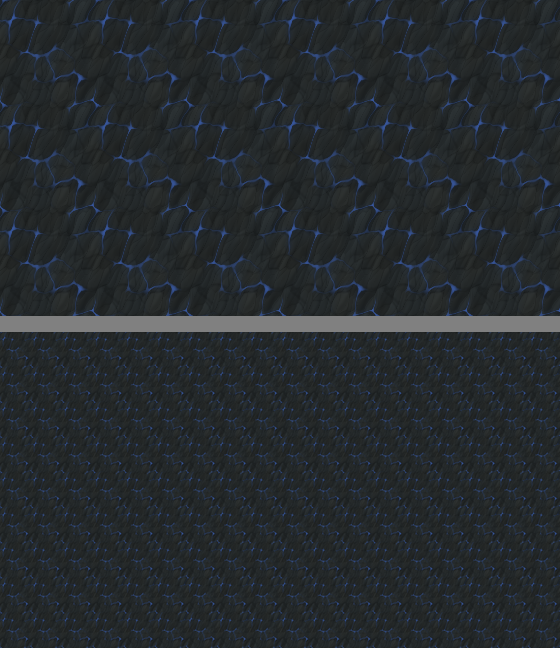
Top, the tile; bottom, the same tile 3 across and 3 down.
Write a Shadertoy shader that draws this pattern.

```glsl
vec2 hash2(vec2 c) {
    vec3 a = fract(c.xyx * vec3(0.1031, 0.1030, 0.0973));
    a += dot(a, a.yzx + 33.33);
    return fract((a.xx + a.yz) * a.zy);
}

// Leaning lattice: columns drift right by "lean" cells per tile height.
vec2 toLattice(vec2 tile, vec2 cells, float lean) {
    return vec2(cells.x * tile.x - lean * tile.y, cells.y * tile.y);
}

// Undo the drift on each vertical wrap so that every tile is the same.
vec2 wrapCell(vec2 id, vec2 cells, float lean) {
    id.x += lean * floor((id.y + 0.5) / cells.y);
    return id - cells * floor((id + 0.5) / cells);
}

float cornerSlope(vec2 id, vec2 f, vec2 corner, vec2 cells, float lean) {
    float angle = 6.28318 * hash2(wrapCell(id + corner, cells, lean) + cells.yx * 3.0).x;
    return dot(vec2(cos(angle), sin(angle)), f - corner);
}

float gradientNoise(vec2 tile, vec2 cells, float lean) {
    vec2 p = toLattice(tile, cells, lean);
    vec2 id = floor(p), f = p - id;
    vec2 w = f * f * f * (f * (f * 6.0 - 15.0) + 10.0);
    float low = mix(cornerSlope(id, f, vec2(0, 0), cells, lean),
                    cornerSlope(id, f, vec2(1, 0), cells, lean), w.x);
    float high = mix(cornerSlope(id, f, vec2(0, 1), cells, lean),
                     cornerSlope(id, f, vec2(1, 1), cells, lean), w.x);
    return mix(low, high, w.y);
}

// x: gap to the next cell, y: gap to the third, z: cell tone, w: facet tilt.
vec4 shards(vec2 tile, vec2 cells, float lean) {
    vec2 p = toLattice(tile, cells, lean);
    vec2 id = floor(p), f = p - id;
    vec3 nearest = vec3(9.0);
    float tone = 0.0, tilt = 0.0;
    for (int j = -1; j <= 1; j++) {
        for (int i = -1; i <= 1; i++) {
            vec2 g = vec2(i, j);
            vec2 h = hash2(wrapCell(id + g, cells, lean) + cells * 5.0);
            vec2 offset = g + 0.1 + 0.8 * h - f;
            float d = length(offset);
            if (d < nearest.x) {
                nearest = vec3(d, nearest.xy);
                tone = fract(h.x * 7.3 + h.y * 3.7) - 0.5;
                tilt = dot(offset, vec2(0.7, -0.7));
            } else if (d < nearest.y) {
                nearest.yz = vec2(d, nearest.y);
            } else {
                nearest.z = min(nearest.z, d);
            }
        }
    }
    return vec4(nearest.yz - nearest.x, tone, tilt);
}

void mainImage(out vec4 fragColor, in vec2 fragCoord) {
    vec2 tile = fragCoord / iResolution.xy * vec2(6.0, 3.0);
    vec2 warp = vec2(gradientNoise(tile, vec2(7, 6), 2.0),
                     gradientNoise(tile, vec2(6, 8), 1.0));
    vec2 bent = tile + 0.05 * warp;

    // Long slabs, smaller splinters and brush streaks
    vec4 slab = shards(bent, vec2(8, 4), 4.0);
    vec4 splinter = shards(tile + 0.03 * warp, vec2(14, 5), 7.0);
    float streak = gradientNoise(bent, vec2(16, 4), 8.0)
                 + 0.6 * gradientNoise(tile, vec2(28, 7), 14.0);
    float stone = 0.150 + 0.012 * slab.w + 0.012 * splinter.w + 0.022 * streak;
    stone += 0.024 * slab.z * smoothstep(0.0, 0.12, slab.x);
    stone += 0.028 * splinter.z * smoothstep(0.0, 0.15, splinter.x);
    stone -= 0.016 * smoothstep(0.14, 0.0, slab.x);
    stone -= 0.008 * smoothstep(0.15, 0.0, splinter.x);

    // Grey-green to slate mineral tint
    float mineral = gradientNoise(tile, vec2(4, 3), 1.0);
    vec3 color = stone * mix(vec3(0.92, 1.05, 1.09), vec3(0.97, 1.05, 1.03),
                             smoothstep(-0.3, 0.4, mineral));

    // Fissures, lit along a falling diagonal band and hottest at the joints
    vec4 fissure = shards(bent + 0.010 * streak, vec2(4, 4), 1.0);
    float band = 0.5 + 0.5 * cos(6.28318 * (tile.x + tile.y - 0.95));
    float lit = smoothstep(0.25, 1.0, band + 0.8 * gradientNoise(tile, vec2(5, 5), 2.0));
    float joint = smoothstep(0.32, 0.0, fissure.y);
    float core = smoothstep(0.075, 0.0, fissure.x - 0.05 * joint);
    color *= 1.0 - 0.12 * smoothstep(0.18, 0.0, fissure.x);
    color += vec3(0.004, 0.026, 0.075) * lit * exp(-8.0 * fissure.x);
    color = mix(color, vec3(0.23, 0.36, 0.66), core * lit * mix(0.35, 0.9, joint));

    fragColor = vec4(color, 1.0);
}
```
